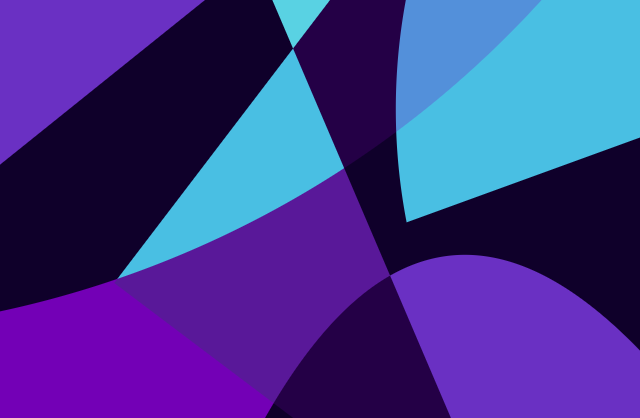
This background is drawn by a WebGL 1 fragment shader. Its source:

```glsl
precision highp float;
// Flat overlapping paper-like shapes in violet, cyan and midnight, cut by lines and arcs.

uniform vec2 u_resolution;

// Antialiased coverage from a signed distance, positive inside.
float cover(float d) {
  return clamp(0.5 + d * u_resolution.y, 0.0, 1.0);
}

// Half plane to the right of the direction a -> b.
float rightOf(vec2 p, vec2 a, vec2 b) {
  return cover(dot(p - a, normalize(vec2(b.y - a.y, a.x - b.x))));
}

float disc(vec2 p, vec2 center, float radius) {
  return cover(radius - length(p - center));
}

// Skewed arch: height falls off faster on the left than on the right.
float arch(vec2 p, vec2 top) {
  vec2 q = p - top;
  float skew = 1.0 + 0.2926 * q.x;
  float slope = 1.469 * q.x * (1.0 + skew) / (skew * skew);
  return cover((-1.469 * q.x * q.x / skew - q.y) / sqrt(1.0 + slope * slope));
}

void main() {
  vec2 p = gl_FragCoord.xy / u_resolution * vec2(1.53, 1.0);

  vec3 midnight = vec3(0.06, 0.0, 0.165);
  vec3 plum = vec3(0.14, 0.0, 0.275);
  vec3 violet = vec3(0.416, 0.188, 0.765);
  vec3 indigo = vec3(0.35, 0.095, 0.6);
  vec3 magenta = vec3(0.45, 0.0, 0.715);
  vec3 cyan = vec3(0.285, 0.75, 0.89);
  vec3 aqua = vec3(0.35, 0.825, 0.89);
  vec3 blue = vec3(0.325, 0.565, 0.855);

  // Edges that divide the canvas
  float corner = rightOf(p, vec2(0.49, 1.0), vec2(0.0, 0.606));
  float steep = rightOf(p, vec2(1.078, 0.0), vec2(0.651, 1.0));
  float rising = rightOf(p, vec2(0.273, 0.323), vec2(0.789, 1.0));
  float falling = rightOf(p, vec2(0.701, 0.0), vec2(0.273, 0.323));
  float sweep = disc(p, vec2(-0.5106, 2.64), 2.439);
  float hill = arch(p, vec2(1.1116, 0.3904));
  float wedge = disc(p, vec2(2.3785, 0.739), 1.4323)
              * rightOf(p, vec2(1.53, 0.671), vec2(0.972, 0.468));

  // Above the sweeping arc
  vec3 upperLeft = mix(mix(midnight, violet, corner), cyan, rising);
  vec3 upperRight = mix(aqua, plum, rising);
  vec3 upper = mix(mix(upperLeft, upperRight, steep), blue, wedge);

  // Below the sweeping arc
  float facet = rising * falling;
  vec3 lowerLeft = mix(mix(magenta, indigo, facet), mix(midnight, plum, facet), hill);
  vec3 lowerRight = mix(midnight, violet, hill);
  vec3 lower = mix(mix(lowerLeft, lowerRight, steep), cyan, wedge);

  gl_FragColor = vec4(mix(lower, upper, sweep), 1.0);
}
```
